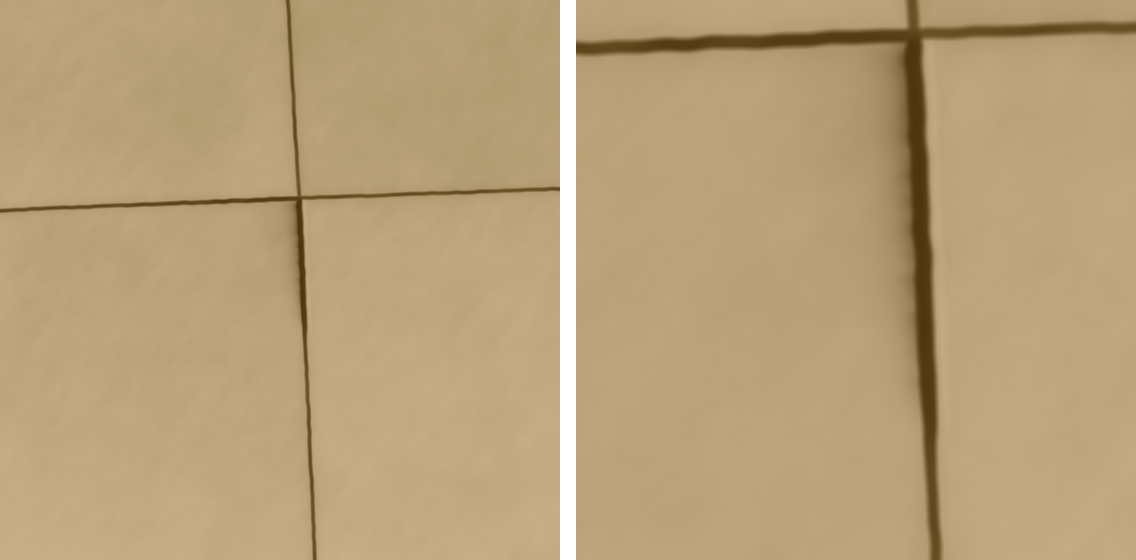
Left: the whole. Right: its middle third, enlarged.
Give the GLSL for this texture, as a Shadertoy shader.

```glsl
const vec3 SAND_DARK = vec3(0.675, 0.590, 0.420);
const vec3 SAND_LIGHT = vec3(0.790, 0.690, 0.540);
const vec3 GROUT_DEEP = vec3(0.300, 0.205, 0.050);
const vec3 GROUT_WORN = vec3(0.430, 0.330, 0.150);
const vec2 CROSSING = vec2(0.534, 0.646);
const float TILE_PITCH = 0.9;

float hash(vec2 p) {
    vec3 q = fract(p.xyx * vec3(0.1031, 0.1030, 0.0973));
    q += dot(q, q.yzx + 33.33);
    return fract((q.x + q.y) * q.z);
}

float valueNoise(vec2 p) {
    vec2 cell = floor(p);
    vec2 f = fract(p);
    f = f * f * (3.0 - 2.0 * f);
    float low = mix(hash(cell), hash(cell + vec2(1.0, 0.0)), f.x);
    float high = mix(hash(cell + vec2(0.0, 1.0)), hash(cell + 1.0), f.x);
    return mix(low, high, f.y);
}

float fbm(vec2 p) {
    float sum = 0.0;
    float amplitude = 0.5;
    for (int i = 0; i < 4; i++) {
        sum += amplitude * valueNoise(p);
        p = mat2(1.6, 1.2, -1.2, 1.6) * p + 7.3;
        amplitude *= 0.5;
    }
    return sum;
}

// Offsets from the two slightly bent, tilted seams
vec2 seamSpace(vec2 uv) {
    vec2 d = uv - CROSSING;
    float leanX = d.y > 0.0 ? -0.057 : -0.044;
    float leanY = d.x > 0.0 ? 0.036 : 0.041;
    return vec2(d.x - leanX * d.y, d.y - leanY * d.x);
}

// Signed offset to the nearest repeat of a seam
float nearestSeam(float offset, float pitch) {
    return offset - pitch * floor(offset / pitch + 0.5);
}

float seamMask(float offset, float halfWidth, float blur) {
    return 1.0 - smoothstep(halfWidth - blur, halfWidth + blur, abs(offset));
}

vec3 stoneColour(vec2 uv, vec2 tile) {
    vec2 p = uv + tile * 5.7;
    float clouds = fbm(p * 5.0) - 0.47;
    float streaks = fbm(mat2(0.8, 0.6, -0.6, 0.8) * p * vec2(45.0, 22.0)) - 0.47;
    float grain = valueNoise(p * 150.0) - 0.5;
    float light = 0.86 - 0.50 * uv.y - 0.12 * uv.x;
    light += 0.55 * clouds + 0.28 * streaks + 0.06 * grain;
    light += 0.08 * (hash(tile + 11.0) - 0.5);
    return mix(SAND_DARK, SAND_LIGHT, clamp(light, -0.15, 1.1));
}

// Dirt gathered on the left of the upright seam, just under the crossing
float cornerShadow(vec2 s, float roughness) {
    float below = smoothstep(0.004, -0.012, s.y);
    float leftSide = smoothstep(0.004, -0.002, s.x);
    float broad = 0.28 * exp(s.x / 0.028) * smoothstep(-0.24, -0.03, s.y);
    float narrow = 0.75 * exp(s.x / 0.007) * smoothstep(-0.25, -0.17, s.y);
    return below * leftSide * (broad + narrow * (0.65 + 0.7 * roughness));
}

void mainImage(out vec4 fragColor, in vec2 fragCoord) {
    vec2 uv = fragCoord / iResolution.xy;
    float blur = max(0.0024, 0.8 / min(iResolution.x, iResolution.y));
    vec2 s = seamSpace(uv);
    vec2 wobble = vec2(valueNoise(vec2(uv.y * 70.0, 2.0)),
                       valueNoise(vec2(uv.x * 70.0, 9.0))) - 0.5;
    s += 0.0016 * wobble;
    vec2 tile = floor(s / TILE_PITCH);
    vec2 seam = vec2(nearestSeam(s.x, TILE_PITCH), nearestSeam(s.y, TILE_PITCH));

    vec3 colour = stoneColour(uv, tile);

    // Soft grime and the corner shadow
    float roughness = valueNoise(uv * vec2(60.0, 130.0));
    float grime = 0.16 * exp(-min(abs(seam.x), abs(seam.y)) / 0.008);
    float shade = clamp(grime + cornerShadow(s, roughness), 0.0, 0.9);
    colour = mix(colour, GROUT_DEEP, shade);

    // Pale lip to the right of the deep part of the seam
    float deep = smoothstep(-0.27, -0.20, s.y) * smoothstep(0.005, -0.01, s.y);
    colour += 0.035 * deep * seamMask(seam.x - 0.010, 0.002, 0.003);

    // Grout lines, thicker and darker where deep
    float leftRun = smoothstep(-0.40, -0.05, s.x) * smoothstep(0.005, -0.005, s.x);
    float upright = seamMask(seam.x, 0.0032 + 0.0018 * deep, blur);
    float level = seamMask(seam.y, 0.0032 + 0.0008 * leftRun, blur);
    float wear = 0.45 + 0.5 * (valueNoise(uv * 28.0) - 0.5);
    vec3 uprightGrout = mix(GROUT_WORN, GROUT_DEEP, clamp(wear + deep, 0.0, 1.0));
    vec3 levelGrout = mix(GROUT_WORN, GROUT_DEEP, clamp(wear + 0.5 * leftRun, 0.0, 1.0));
    colour = mix(colour, levelGrout, 0.92 * level);
    colour = mix(colour, uprightGrout, 0.92 * upright);

    fragColor = vec4(colour, 1.0);
}
```
